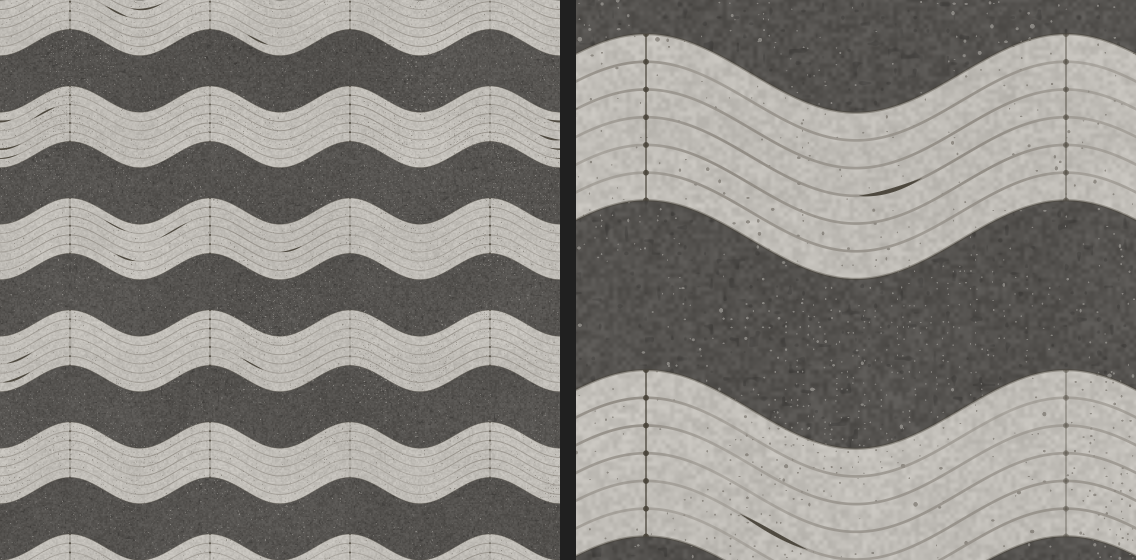
Left, the full canvas; right, a detail of the centre.
This pattern is drawn by a WebGL 1 fragment shader. Its source:

```glsl
precision highp float;
// Wavy light and dark stone paving bands with grooves, joints, cracks and speckled wear.
uniform vec2 u_resolution;

#define COLS 4.0            // waves across
#define ROWS 5.0            // band pairs down
#define AMPLITUDE 0.117     // wave height, in rows
#define BAND_HALF 0.2475    // half thickness of the light band, in rows
#define BAND_CENTER 0.8675  // height of the light band, in rows
#define STRIPS 6.0          // strips in each light band
#define GROOVE_HALF 0.0008  // half width of a groove
#define CRACK_HALF 0.0019   // greatest half width of an open groove
#define LIGHT_STONE vec3(0.757, 0.745, 0.722)
#define DARK_STONE vec3(0.333, 0.324, 0.312)
#define GROOVE_COLOR vec3(0.57, 0.55, 0.52)
#define GAP_COLOR vec3(0.27, 0.25, 0.21)

const float TAU = 6.2831853;

float hash(vec2 p) {
  vec3 q = fract(p.xyx * 0.1031);
  q += dot(q, q.yzx + 33.33);
  return fract((q.x + q.y) * q.z);
}

// Value noise on the unit square that wraps after a whole number of cells.
float noise(vec2 p, float cells, float seed) {
  vec2 i = floor(p * cells);
  vec2 f = fract(p * cells);
  f = f * f * (3.0 - 2.0 * f);
  vec2 a = mod(i, cells) + seed;
  vec2 b = mod(i + 1.0, cells) + seed;
  return mix(mix(hash(a), hash(vec2(b.x, a.y)), f.x),
             mix(hash(vec2(a.x, b.y)), hash(b), f.x), f.y);
}

float pixelSize() {
  return 1.0 / min(u_resolution.x, u_resolution.y);
}

float fill(float d) {
  return clamp(0.5 - d / pixelSize(), 0.0, 1.0);
}

// Pixel coverage of a line, correct for lines thinner than a pixel.
float stroke(float d, float halfWidth) {
  return fill(d - halfWidth) - fill(d + halfWidth);
}

// One random chip per cell, denser inside worn patches.
float specks(vec2 p, float cells, float seed) {
  vec2 id = mod(floor(p * cells), cells);
  vec2 at = (id + 0.5) / cells;
  float patches = 0.6 * noise(at, 9.0, seed) + 0.4 * noise(at, 23.0, seed + 7.0);
  float density = 0.025 + 0.2 * smoothstep(0.55, 0.85, patches);
  vec2 rnd = vec2(hash(id + seed + 11.3), hash(id + seed + 47.9));
  vec2 offset = fract(p * cells) - (0.35 + 0.3 * rnd);
  offset *= 0.8 + 0.7 * rnd.yx;
  float radius = mix(0.1, 0.28, rnd.x * rnd.y);
  return step(hash(id + seed), density) * fill((length(offset) - radius) / cells);
}

void main() {
  vec2 p = gl_FragCoord.xy / u_resolution;

  // Wave coordinates: x counts crests, b is the height within a band.
  float x = p.x * COLS - 0.5;
  float v = p.y * ROWS - AMPLITUDE * cos(TAU * x) - BAND_CENTER;
  float b = fract(v + 0.5) - 0.5;
  float row = mod(floor(v + 0.5), ROWS);
  float slope = AMPLITUDE * TAU * COLS / ROWS * sin(TAU * x);
  float toCanvas = 1.0 / (ROWS * sqrt(1.0 + slope * slope));
  float edge = (abs(b) - BAND_HALF) * toCanvas;

  // Stone grain and chips
  float grain = 0.10 * (noise(p, 384.0, 3.0) - 0.5) + 0.04 * (noise(p, 160.0, 19.0) - 0.5);
  float mottle = 0.03 * (noise(p, 12.0, 31.0) - 0.5);
  float chips = 0.0;
  for (int i = 0; i < 3; i++) {
    float layer = float(i);
    chips = max(chips, specks(p, 130.0 + 85.0 * layer, 60.0 + 37.0 * layer));
  }

  // Dark bands, with a slight tone for each tile
  vec2 darkTile = vec2(mod(floor(p.x * COLS), COLS), mod(floor(v), ROWS));
  vec3 dark = DARK_STONE + grain * 0.75 + mottle * 0.6 + 0.014 * (hash(darkTile + 5.0) - 0.5);
  float pits = smoothstep(0.8, 0.95, noise(p, 256.0, 83.0));
  dark = mix(dark, dark * 0.75, pits * 0.6);
  dark = mix(dark, LIGHT_STONE * 0.85, chips * 0.65);

  // Light bands
  vec2 tile = vec2(mod(floor(x), COLS), row);
  float tileWear = hash(tile + 21.0);
  vec3 light = LIGHT_STONE + grain * 0.75 + mottle;
  light = mix(light, vec3(0.43, 0.41, 0.38), chips * 0.6);

  // Grooves between strips
  float strip = (b + BAND_HALF) / (2.0 * BAND_HALF) * STRIPS;
  float k = floor(strip + 0.5);
  float grooveDist = abs(strip - k) * 2.0 * BAND_HALF / STRIPS * toCanvas;
  float inner = step(0.5, k) * step(k, STRIPS - 0.5);
  float fade = 0.45 + 0.55 * noise(p, 14.0, 71.0);
  light = mix(light, GROOVE_COLOR, inner * fade * stroke(grooveDist, GROOVE_HALF));

  // Grooves that have opened into tapered cracks
  vec2 crackId = tile + vec2(k * 13.0, k * 29.0);
  float open = step(1.0 - 0.6 * tileWear * tileWear * tileWear, hash(crackId + 90.0));
  float along = (fract(x) - mix(0.12, 0.88, hash(crackId + 140.0))) / mix(0.07, 0.12, hash(crackId + 170.0));
  float crackHalf = CRACK_HALF * max(0.0, 1.0 - along * along) * mix(0.5, 1.0, hash(crackId + 200.0));
  light = mix(light, GAP_COLOR, 0.9 * inner * open * stroke(grooveDist, crackHalf));

  // Upright joints at the crests, with a dot at every groove
  float jointDist = abs(fract(x + 0.5) - 0.5) / COLS;
  float jointWear = hash(vec2(mod(floor(x + 0.5), COLS), row) + 44.0);
  light = mix(light, GAP_COLOR, mix(0.35, 0.8, jointWear) * stroke(jointDist, 0.0005));
  float dotDist = length(vec2(jointDist, grooveDist)) - 0.0017;
  light = mix(light, GAP_COLOR, mix(0.4, 0.9, jointWear) * fill(dotDist));

  // Bands meet along a thin dirty seam
  vec3 color = mix(dark, light, fill(edge));
  color = mix(color, GAP_COLOR, 0.4 * stroke(edge, 0.0007));
  gl_FragColor = vec4(color, 1.0);
}
```
